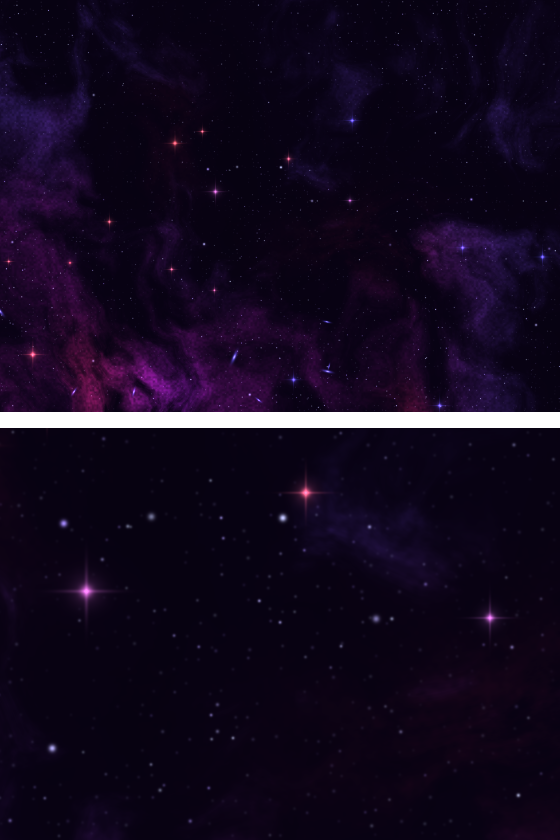
Top: the whole. Bottom: its middle third, enlarged.
A Shadertoy shader for this texture:

```glsl
// Deep violet night sky: warped fractal clouds over near-black space,
// a magenta nebula glowing low on the left, and layers of tiny stars,
// cross-shaped flares and small tilted galaxies scattered by hashes.

const vec3 SPACE = vec3(0.031, 0.007, 0.076);
const vec3 BLUE_DUST = vec3(0.115, 0.075, 0.225);
const vec3 PLUM_DUST = vec3(0.155, 0.025, 0.150);
const vec3 RED_GAS = vec3(0.42, 0.07, 0.16);
const vec3 MAGENTA_GAS = vec3(0.46, 0.08, 0.62);
const vec3 WARM_STAR = vec3(0.95, 0.36, 0.38);
const vec3 COOL_STAR = vec3(0.38, 0.34, 0.98);

float hash(vec2 p) {
    return fract(sin(dot(p, vec2(127.1, 311.7))) * 43758.545);
}

vec2 hash2(vec2 p) {
    return vec2(hash(p), hash(p + 37.7));
}

float noise(vec2 p) {
    vec2 cell = floor(p), f = fract(p);
    f = f * f * (3.0 - 2.0 * f);
    float low = mix(hash(cell), hash(cell + vec2(1, 0)), f.x);
    float high = mix(hash(cell + vec2(0, 1)), hash(cell + vec2(1, 1)), f.x);
    return mix(low, high, f.y);
}

float fbm(vec2 p, int octaves) {
    float sum = 0.0, total = 0.0, amp = 0.5;
    for (int i = 0; i < octaves; i++) {
        sum += amp * noise(p);
        total += amp;
        p = mat2(1.6, 1.2, -1.2, 1.6) * p + 7.3;
        amp *= 0.56;
    }
    return sum / total;
}

// Soft round or elliptical spot
float spot(vec2 d, vec2 radius) {
    d /= radius;
    return exp(-dot(d, d));
}

// One jittered star per grid cell; most stay faint or absent
vec3 starLayer(vec2 p, float cells, float density, float radius, float power) {
    vec2 id = floor(p * cells);
    vec2 centre = (id + 0.3 + 0.4 * hash2(id + 5.1)) / cells;
    float present = step(hash(id + 11.3), density);
    float light = 0.12 + 0.9 * pow(hash(id + 23.9), power);
    vec3 tint = mix(vec3(0.62, 0.52, 0.95), vec3(0.85, 0.95, 1.0), hash(id + 3.7));
    return tint * present * light * spot(p - centre, vec2(radius));
}

// Bright core, halo and thin cross
float flare(vec2 d, float size) {
    float cross = spot(d, vec2(1.0, 0.07) * size) + spot(d, vec2(0.07, 1.0) * size);
    return 0.9 * spot(d, vec2(0.22 * size)) + 0.22 * spot(d, vec2(0.6 * size)) + 0.28 * cross;
}

vec3 clouds(vec2 p) {
    vec2 warp = vec2(fbm(p * 3.0, 4), fbm(p * 3.0 + 19.0, 4)) - 0.5;
    float body = fbm(p * vec2(3.6, 3.0) + warp * 1.6 + 2.0, 8);
    float wisps = fbm(p * 13.0 + warp * 5.0, 6);
    float grain = 0.7 + 0.6 * noise(p * 190.0);

    // Broad placement of dust: upper left, upper right and the lower middle
    float place = 0.13 * spot(p - vec2(0.05, 0.82), vec2(0.22, 0.25))
                + 0.08 * spot(p - vec2(1.05, 0.84), vec2(0.25, 0.25))
                + 0.09 * spot(p - vec2(0.55, 0.25), vec2(0.50, 0.30));
    float dust = smoothstep(0.44, 0.82, body + place + 0.35 * (wisps - 0.5));
    float warmth = smoothstep(0.75, 0.25, p.y + 0.9 * warp.x) * smoothstep(1.3, 0.95, p.x);
    vec3 col = SPACE * (0.8 + 0.4 * body);
    col += mix(BLUE_DUST, PLUM_DUST, warmth) * dust * grain * (0.5 + wisps);

    // Glowing gas, broken up by the finer wisps
    float torn = smoothstep(0.30, 0.75, wisps) * (0.3 + body) * grain;
    vec2 q = p + 0.16 * warp;
    col += MAGENTA_GAS * torn * spot(q - vec2(0.35, 0.06), vec2(0.11, 0.11));
    float red = 0.9 * spot(q - vec2(0.22, 0.08), vec2(0.14, 0.11))
              + 0.7 * spot(q - vec2(0.96, 0.0), vec2(0.06, 0.06))
              + 0.28 * spot(q - vec2(0.92, 0.40), vec2(0.18, 0.13))
              + 0.18 * spot(q - vec2(0.42, 0.68), vec2(0.10, 0.16));
    return col + RED_GAS * torn * red;
}

void mainImage(out vec4 fragColor, in vec2 fragCoord) {
    vec2 p = fragCoord / iResolution.y;
    float width = iResolution.x / iResolution.y;
    vec3 col = clouds(p);

    // Star dust in loose clusters, then sparser sharp stars
    float cluster = smoothstep(0.35, 0.7, fbm(p * 3.0 + 41.0, 3));
    col += starLayer(p, 105.0, 0.22, 0.0013, 5.0) * (0.25 + 0.6 * cluster);
    col += starLayer(p + 3.0, 42.0, 0.30, 0.0015, 6.0) * 0.8;
    col += starLayer(p + 8.0, 11.0, 0.10, 0.0027, 0.5);

    // Flares: warm on the left, cool on the right
    for (int i = 0; i < 16; i++) {
        vec2 seed = vec2(float(i), 4.0);
        vec2 centre = hash2(seed) * vec2(width, 0.85);
        float cool = smoothstep(0.4, 1.0, centre.x + 0.5 * hash(seed + 9.0) - 0.2);
        float size = mix(0.010, 0.024, pow(hash(seed + 6.0), 2.0));
        col += mix(WARM_STAR, COOL_STAR, cool) * flare(p - centre, size);
    }

    // Small tilted galaxies in the lower left
    for (int i = 0; i < 8; i++) {
        vec2 seed = vec2(float(i), 71.0);
        vec2 d = p - hash2(seed) * vec2(0.8, 0.35);
        float angle = 2.6 * hash(seed + 2.0) - 0.9;
        d = mat2(cos(angle), -sin(angle), sin(angle), cos(angle)) * d;
        float size = mix(0.006, 0.015, hash(seed + 8.0));
        col += COOL_STAR * 0.75 * spot(d, vec2(1.0, 0.27) * size);
        col += vec3(0.4) * spot(d, vec2(0.35, 0.16) * size);
    }
    fragColor = vec4(min(col, 1.0), 1.0);
}
```
